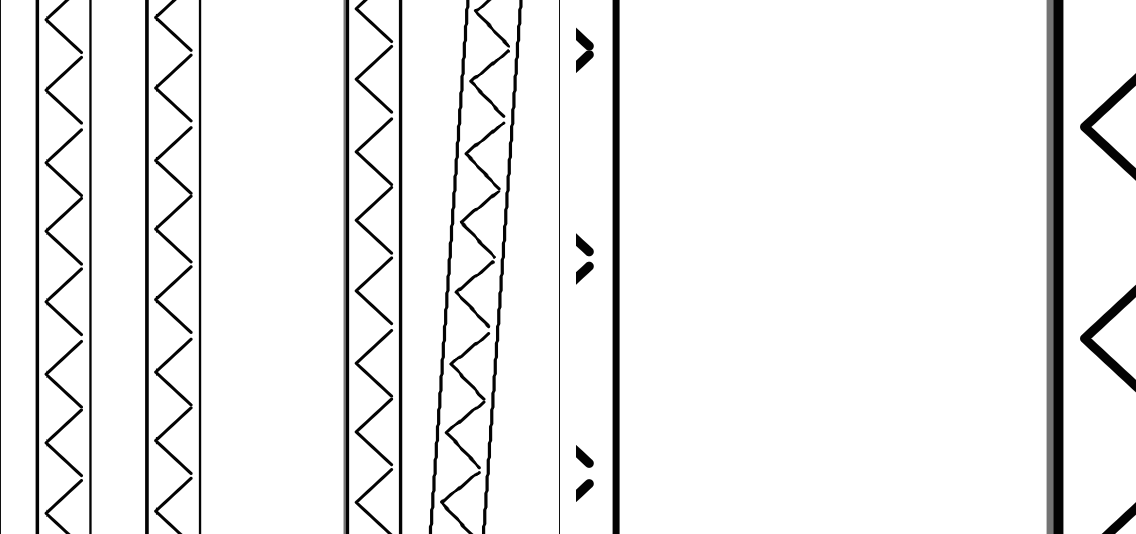
Left: the whole. Right: its middle third, enlarged.
A Shadertoy shader for this pattern:

```glsl
// Four ruled bands of stacked chevrons on white: three upright, one leaning.
// Each band is two rails plus mirrored line segments repeated down its length;
// the leaning band is sheared in small stair steps, giving its ragged strokes.

// Distance to the segment a-b
float segment(vec2 p, vec2 a, vec2 b) {
    vec2 pa = p - a, ba = b - a;
    return length(pa - ba * clamp(dot(pa, ba) / dot(ba, ba), 0.0, 1.0));
}

// Steps of 1.6 units with softened risers
float stairs(float x) {
    float t = x / 1.6;
    return 1.6 * (floor(t) + smoothstep(0.4, 0.6, fract(t)));
}

// Chevrons pointing left; every third one sits slightly lower
float chevrons(vec2 p, bool nib) {
    float d = 1e3;
    float first = floor((p.y - 27.0) / 96.67);
    for (int j = 0; j < 2; j++) {
        float n = first + float(j);
        float drop = mod(n, 3.0) > 1.5 ? 2.7 : 0.0;
        vec2 q = p - vec2(12.0, 27.0 + 96.67 * n + drop);
        q.y = abs(q.y);
        d = min(d, segment(q, vec2(0.0), vec2(48.5, 45.0)) - 2.1);
        // Small overshoot where the two arms cross
        if (nib) d = min(d, segment(q, vec2(1.2, 0.0), vec2(1.2, 4.0)) - 0.9);
    }
    return d;
}

float coverage(float d, float pixel) {
    return clamp(0.5 - d / pixel, 0.0, 1.0);
}

void mainImage(out vec4 fragColor, in vec2 fragCoord) {
    // The canvas is 732 units tall, with y running down
    float pixel = 732.0 / iResolution.y;
    vec2 p = fragCoord * pixel;
    p.y = 732.0 - p.y;
    float width = iResolution.x * pixel;

    // Per band: left edge, chevron rise, half widths of the two rails
    vec4 bands[4] = vec4[4](
        vec4(51.2, 0.0, 2.4, 1.6),
        vec4(201.4, 3.0, 2.5, 1.6),
        vec4(476.3, 15.0, 2.3, 2.3),
        vec4(641.3, 12.4, 2.2, 2.2));

    // Thin frame at both sides
    float ink = coverage(min(p.x, width - p.x) - 1.3, pixel);
    float shadow = 0.0;

    for (int i = 0; i < 4; i++) {
        vec4 band = bands[i];
        vec2 q = p - vec2(band.x, 0.0);
        if (i == 3) q += vec2(stairs(0.07 * q.y), -stairs(0.07 * q.x));

        float rails = min(abs(q.x) - band.z, abs(q.x - 72.8) - band.w);
        float zigzag = chevrons(q + vec2(0.0, band.y), i < 2);
        ink = max(ink, coverage(min(rails, zigzag), pixel));

        // Grey line beside the third band's left rail
        if (i == 2) shadow = coverage(abs(q.x + 3.8) - 1.6, pixel);
    }

    vec3 color = mix(vec3(1.0), vec3(0.45), shadow);
    color = mix(color, vec3(0.01), ink);
    fragColor = vec4(color, 1.0);
}
```
